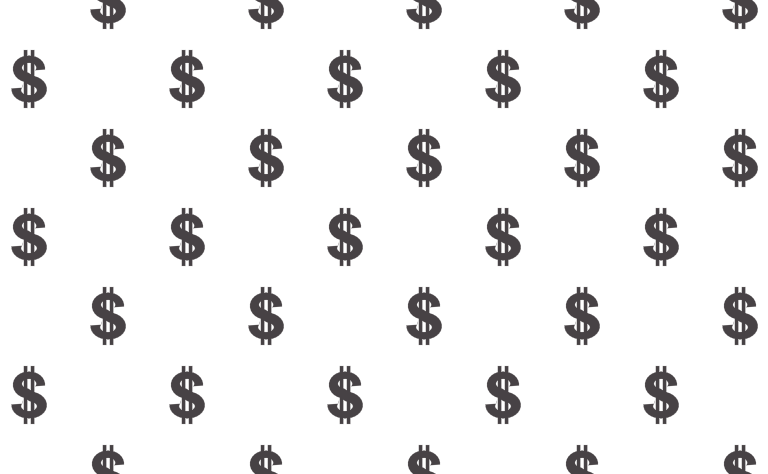
This pattern is drawn by a Shadertoy shader. Its source:

```glsl
// Charcoal dollar signs on white, in a half-drop lattice three periods tall.
// Each sign is a distance field: two mirrored half curves form the S,
// joined with a pair of thin upright bars.

float segmentDistance(vec2 p, vec2 a, vec2 b) {
    vec2 pa = p - a, ba = b - a;
    return length(pa - ba * clamp(dot(pa, ba) / dot(ba, ba), 0.0, 1.0));
}

float boxDistance(vec2 p, vec2 halfSize) {
    vec2 d = abs(p) - halfSize;
    return length(max(d, 0.0)) + min(max(d.x, d.y), 0.0);
}

vec2 bowlPoint(float angle) {
    return vec2(0.0, 10.7) + vec2(11.6, 9.1) * vec2(cos(angle), sin(angle));
}

// Upper half of the S: from the right terminal over the top to the centre
float halfCurve(vec2 p) {
    const int STEPS = 22;
    float d = 1e3;
    vec2 previous = bowlPoint(-0.4);
    for (int i = 1; i <= STEPS; i++) {
        float angle = mix(-0.4, 4.4, float(i) / float(STEPS));
        vec2 next = bowlPoint(angle);
        // The stroke is thinner over the top and heavier in the spine
        float halfWidth = 4.4 - 0.7 * sin(angle);
        d = min(d, segmentDistance(p, previous, next) - halfWidth);
        previous = next;
    }
    d = min(d, segmentDistance(p, previous, vec2(0.0)) - 5.1);

    // Flat, slightly tilted cut across the terminal
    if (p.x > 6.0) d = max(d, 8.2 + 0.08 * p.x - p.y);
    return d;
}

float dollarDistance(vec2 p) {
    float upper = halfCurve(p);
    float lower = halfCurve(-p / vec2(1.1, 1.0));
    float bars = boxDistance(vec2(abs(p.x) - 3.5, p.y), vec2(1.8, 29.0));
    return min(min(upper, lower), bars);
}

// Offset from the nearest point of a unit square lattice
vec2 latticeOffset(vec2 p, vec2 origin) {
    return fract(p - origin + 0.5) - 0.5;
}

void mainImage(out vec4 fragColor, in vec2 fragCoord) {
    // One unit is one period, a third of the canvas height
    vec2 p = fragCoord / iResolution.y * 3.0;

    // Two interleaved lattices, shifted by half a period
    vec2 a = latticeOffset(p, vec2(0.184, 0.5));
    vec2 b = latticeOffset(p, vec2(0.684, 0.0));
    vec2 local = dot(a, a) < dot(b, b) ? a : b;

    // Glyph space: 158 units per period
    float pixel = 474.0 / iResolution.y;
    float d = dollarDistance(local * 158.0);
    float ink = 1.0 - smoothstep(-0.7 * pixel, 0.7 * pixel, d);

    vec3 paper = vec3(1.0);
    vec3 charcoal = vec3(0.28, 0.26, 0.27);
    fragColor = vec4(mix(paper, charcoal, ink), 1.0);
}
```
